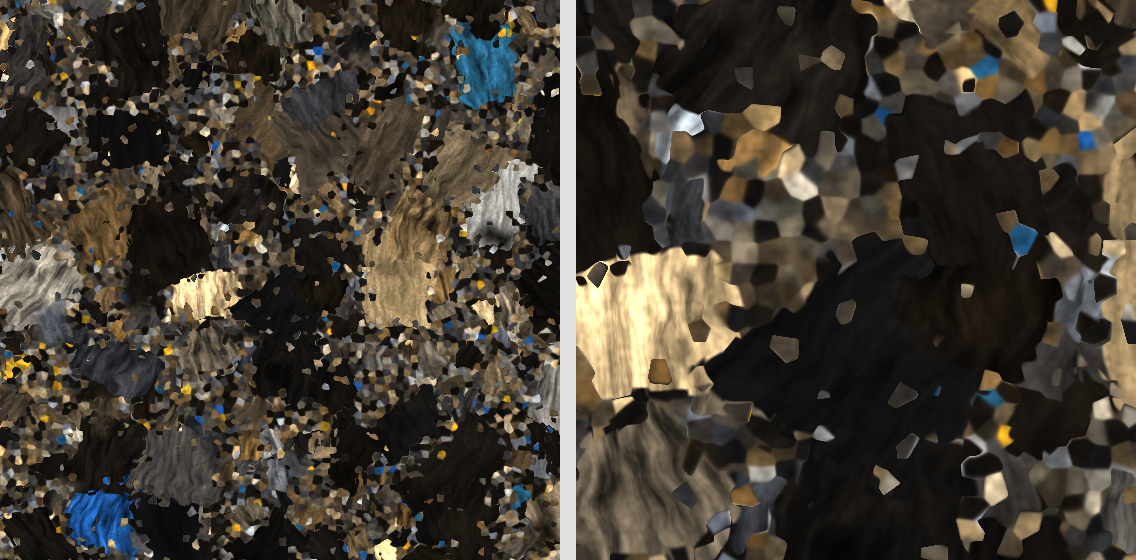
Left, the full canvas; right, a detail of the centre.
Reproduce this texture procedurally as a three.js fragment shader.

```glsl
// Dense collage of torn bark, stone and earth scraps bedded in fine gravel grains.
varying vec2 vUv;

// Four random values per lattice point, without sine.
vec4 hash4(vec2 p) {
  vec4 a = fract(p.xyxy * vec4(0.1031, 0.1030, 0.0973, 0.1099));
  a += dot(a, a.wzxy + 33.33);
  return fract((a.xxyz + a.yzzw) * a.zywx);
}

float noise(vec2 p) {
  vec2 i = floor(p), f = fract(p);
  f = f * f * (3.0 - 2.0 * f);
  float low = mix(hash4(i).x, hash4(i + vec2(1.0, 0.0)).x, f.x);
  float high = mix(hash4(i + vec2(0.0, 1.0)).x, hash4(i + 1.0).x, f.x);
  return mix(low, high, f.y);
}

float fbm(vec2 p) {
  float sum = 0.0, gain = 0.53;
  for (int i = 0; i < 4; i++) {
    sum += gain * noise(p);
    p = mat2(1.6, 1.2, -1.2, 1.6) * p + 7.3;
    gain *= 0.5;
  }
  return sum;
}

vec2 rotate(vec2 p, float angle) {
  float c = cos(angle), s = sin(angle);
  return vec2(c * p.x - s * p.y, s * p.x + c * p.y);
}

float roundBox(vec2 p, vec2 halfSize, float radius) {
  vec2 d = abs(p) - halfSize + radius;
  return length(max(d, 0.0)) + min(max(d.x, d.y), 0.0) - radius;
}

// Earth palette ordered from dark to light, with rare gold and blue accents.
vec3 earthColor(float pick, vec2 vary) {
  vec3 soot = vec3(0.08, 0.07, 0.06), umber = vec3(0.24, 0.22, 0.20);
  vec3 ochre = vec3(0.38, 0.32, 0.23), stone = vec3(0.47, 0.44, 0.40);
  vec3 cream = vec3(0.72, 0.67, 0.58), gold = vec3(0.76, 0.57, 0.12);
  vec3 blue = vec3(0.10, 0.27, 0.45);
  vec3 c = mix(soot, umber, step(0.30, pick));
  c = mix(c, ochre, step(0.58, pick));
  c = mix(c, stone, step(0.77, pick));
  c = mix(c, cream, step(0.92, pick));
  c = mix(c, gold, step(0.987, pick));
  c = mix(c, blue, step(0.985, vary.x));
  vec3 warmth = 1.0 + (vary.y - 0.45) * vec3(0.30, 0.04, -0.42);
  return c * warmth * mix(0.75, 1.25, vary.x);
}

// Softly joined gravel cells: rgb is colour, w is how far a grain bites into scraps.
vec4 gravel(vec2 p, float count) {
  vec2 base = floor(p * count);
  vec4 sum = vec4(0.0);
  float total = 0.0;
  for (int y = -1; y <= 1; y++) {
    for (int x = -1; x <= 1; x++) {
      vec2 cell = base + vec2(float(x), float(y));
      vec4 r = hash4(cell + 17.0), s = hash4(cell + 231.0);
      vec2 d = p * count - cell - 0.1 - 0.8 * r.xy;
      float weight = exp(-13.0 * dot(d, d)) + 1e-7;
      float bite = 0.016 * (s.z - 0.5) + 0.05 * pow(s.z, 14.0);
      sum += weight * vec4(earthColor(pow(r.z, 0.86), s.xy), bite);
      total += weight;
    }
  }
  return sum / total;
}

// Fibrous surface running along the scrap, in canvas units.
float fibres(vec2 p, float strength) {
  float strands = fbm(p * vec2(130.0, 34.0));
  float shade = noise(p * 22.0);
  return 1.0 + strength * (strands - 0.5) + 0.55 * (shade - 0.5);
}

// Scatters tapered, turned scraps over the colour below.
vec3 addScraps(vec3 below, vec2 p, float count, float cover, float bite,
               float soft, float seed) {
  vec2 base = floor(p * count);
  vec3 color = below;
  for (int y = -1; y <= 1; y++) {
    for (int x = -1; x <= 1; x++) {
      vec2 cell = base + vec2(float(x), float(y));
      vec4 r = hash4(cell + seed), s = hash4(cell + seed + 53.0);
      vec4 t = hash4(cell + seed + 119.0);
      vec2 q = rotate(p * count - cell - 0.15 - 0.7 * r.xy, 1.5 * (r.z - 0.5));
      vec2 shape = vec2(q.x * (1.0 + 1.1 * (t.z - 0.5) * q.y), q.y);
      vec2 halfSize = mix(vec2(0.22, 0.30), vec2(0.56, 0.62), s.xy);
      float d = roundBox(shape, halfSize, 0.12) / count + bite;
      float mask = (1.0 - smoothstep(-soft, soft, d)) * step(r.w, cover);
      if (mask > 0.0) {
        vec3 scrap = earthColor(pow(s.z, 1.15), t.xy);
        scrap *= fibres(q / count + 3.0 * s.zw, mix(0.8, 2.0, s.w));
        color = mix(color, scrap, mask);
      }
    }
  }
  return color;
}

void main() {
  // Ragged outlines come from a coarse and a fine warp.
  vec2 p = vUv + 0.028 * (vec2(noise(vUv * 15.0), noise(vUv * 15.0 + 40.0)) - 0.5);
  p += 0.010 * (vec2(noise(vUv * 52.0), noise(vUv * 52.0 + 90.0)) - 0.5);

  vec4 grains = gravel(vUv + 0.3 * (p - vUv), 82.0);
  vec3 color = grains.rgb * (0.72 + 0.56 * noise(vUv * 130.0));
  color = addScraps(color, p, 21.0, 0.55, grains.w, 0.0015, 300.0);
  color = addScraps(color, p, 7.5, 0.82, grains.w, 0.0015, 700.0);

  // A few blurred smudges and a fine surface speckle.
  color = addScraps(color, vUv, 13.0, 0.06, 0.012, 0.018, 900.0);
  color *= 0.90 + 0.20 * noise(vUv * 300.0);
  gl_FragColor = vec4(clamp(color, 0.0, 1.0), 1.0);
}
```
